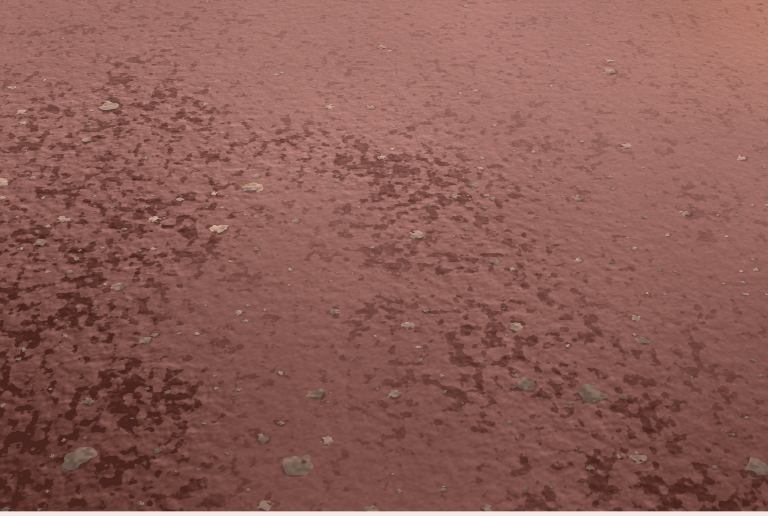
A Shadertoy shader for this texture:

```glsl
// Dry red earth seen at a slant: smooth packed tracks, crumbly rough patches
// and scattered pale pebbles. Noise and pebble cells are laid out on a ground
// plane in perspective, then tinted by a broad light falloff.

#define DARK_EARTH  vec3(0.37, 0.21, 0.185)
#define LIGHT_EARTH vec3(0.69, 0.485, 0.455)
#define PEBBLE      vec3(0.78, 0.64, 0.56)
#define BORDER      vec3(0.97, 0.91, 0.91)
#define BORDER_SIZE 0.009
#define HORIZON     2.2
#define DEPTH       3.0
#define GRAIN       42.0
#define RELIEF      1.25
#define CRUMBS      0.55

float hash(vec2 p) {
    vec3 q = fract(vec3(p.xyx) * 0.1031);
    q += dot(q, q.yzx + 33.33);
    return fract((q.x + q.y) * q.z);
}

float noise(vec2 p) {
    vec2 i = floor(p), f = fract(p);
    f = f * f * (3.0 - 2.0 * f);
    return mix(mix(hash(i), hash(i + vec2(1, 0)), f.x),
               mix(hash(i + vec2(0, 1)), hash(i + vec2(1, 1)), f.x), f.y);
}

float fbm(vec2 p) {
    float sum = 0.0, amp = 0.5;
    for (int i = 0; i < 3; i++) {
        sum += amp * noise(p);
        p = mat2(1.6, 1.2, -1.2, 1.6) * p + 17.3;
        amp *= 0.5;
    }
    return sum / 0.875;
}

// How crumbly the soil is: rough left side, a ridge and a slanting right band
float roughness(vec2 uv) {
    vec2 w = uv + 0.18 * (vec2(fbm(uv * 5.0), fbm(uv * 5.0 + 40.0)) - 0.5);
    float left = (1.0 - smoothstep(0.15, 0.38, w.x)) * (1.0 - smoothstep(0.6, 1.05, w.y));
    float ridge = exp(-pow((w.y - 0.69) / 0.08, 2.0) - pow((w.x - 0.42) / 0.17, 2.0));
    float band = exp(-pow((w.x + 0.45 * w.y - 0.86) / 0.19, 2.0))
               * (1.0 - smoothstep(0.55, 0.95, w.y));
    return clamp(0.12 + left + 0.9 * ridge + 0.65 * band, 0.0, 1.0);
}

// One pebble at most per cell; returns coverage, shade and contact shadow
vec3 pebbles(vec2 ground, float cell, float density, float radius, float pixel) {
    vec2 id = floor(ground / cell);
    vec2 center = (id + 0.3 + 0.4 * vec2(hash(id + 3.1), hash(id + 8.7))) * cell;
    float size = radius * mix(0.45, 1.0, pow(hash(id + 21.0), 2.0));
    vec2 d = ground - center;
    float tilt = 1.6 * (hash(id + 5.0) - 0.5);
    d = mat2(cos(tilt), sin(tilt), -sin(tilt), cos(tilt)) * d;
    float ragged = 1.1 * (noise(d / size * 1.6 + id * 9.0) - 0.5);
    float dist = (length(d * vec2(0.85, 0.9)) / size - 1.0 + ragged) * size;
    float shadowDist = length(d * vec2(0.85, 0.9) + vec2(0.0, 0.35 * size)) - size;
    float present = step(hash(id + 55.0), density);
    float cover = 1.0 - smoothstep(-pixel, pixel, dist);
    float shadow = 1.0 - smoothstep(-pixel, 2.0 * pixel, shadowDist);
    float shade = 0.76 + 0.26 * hash(id + 77.0) + 0.08 * d.y / size;
    return vec3(cover, shade, shadow) * vec3(present, 1.0, present);
}

void mainImage(out vec4 fragColor, in vec2 fragCoord) {
    vec2 uv = fragCoord / iResolution.xy;
    float aspect = iResolution.x / iResolution.y;

    // Ground plane in perspective
    float scale = 1.0 - uv.y / HORIZON;
    vec2 ground = vec2((uv.x - 0.5) * aspect, DEPTH) / scale + 20.0;
    float pixel = 1.0 / (iResolution.y * scale);

    // Broad light: bright far away, dim towards the near left corner
    float rough = roughness(uv);
    float tone = 0.37 + 0.59 * smoothstep(0.0, 0.95, uv.y);
    tone -= 0.34 * (1.0 - smoothstep(0.0, 0.45, uv.x)) * (1.0 - 0.55 * uv.y);
    tone -= 0.10 * smoothstep(0.65, 1.0, uv.x) * (1.0 - uv.y);
    tone += 0.16 * (fbm(ground * vec2(3.0, 2.0)) - 0.5);

    // Relief lit from the far side
    vec2 soil = ground * GRAIN;
    float slope = fbm(soil) - fbm(soil + vec2(0.15, 0.35));
    tone += RELIEF * slope * (0.16 + 0.60 * rough);

    // Small sharp pits, gathered in loose clumps
    float clump = fbm(ground * vec2(11.0, 9.0) + 60.0) - 0.5;
    float pitNoise = fbm(soil * vec2(1.25, 1.1) + 90.0) + 0.45 * clump + 0.13 * (rough - 0.6);
    float pits = smoothstep(0.57, 0.72, pitNoise);
    tone -= CRUMBS * pits * (0.30 + 0.60 * rough);
    tone += 0.12 * (noise(ground * 150.0) - 0.5);

    vec3 color = mix(DARK_EARTH, LIGHT_EARTH, clamp(tone, -0.25, 1.15));
    color += vec3(0.02, 0.0, -0.03) * smoothstep(0.75, 1.0, uv.x) * smoothstep(0.7, 1.0, uv.y);

    // Pebbles from fine grit to a few stones, sparser far away
    float light = 0.74 + 0.26 * smoothstep(0.0, 0.7, uv.y);
    float near = 1.0 - 0.75 * smoothstep(0.6, 0.9, uv.y);
    for (int i = 0; i < 3; i++) {
        float k = float(i);
        float cell = 0.05 * pow(2.1, k);
        vec3 stone = pebbles(ground + k * 3.7, cell, (0.15 + 0.02 * k) * near,
                             0.0065 * pow(2.0, k), pixel);
        color *= 1.0 - 0.22 * stone.z;
        float speckle = 0.82 + 0.34 * noise(ground * 110.0);
        color = mix(color, PEBBLE * stone.y * speckle * light, 0.9 * stone.x);
    }

    // Pale strip along the lower edge
    float edge = 0.7 / iResolution.y;
    color = mix(BORDER, color, smoothstep(BORDER_SIZE - edge, BORDER_SIZE + edge, uv.y));
    fragColor = vec4(color, 1.0);
}
```
